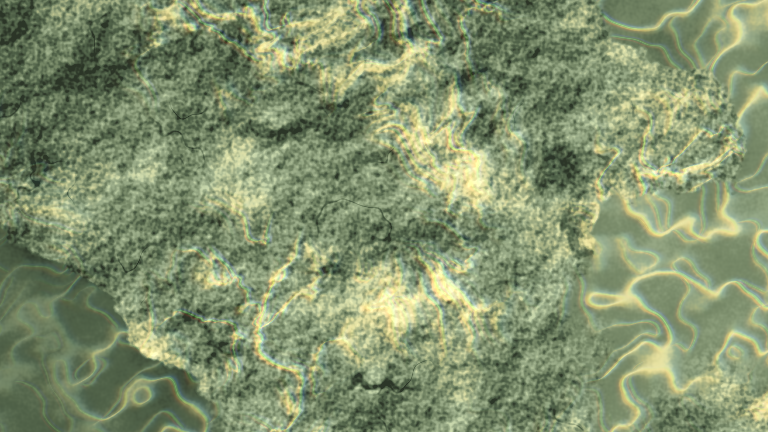
This texture is drawn by a Shadertoy shader. Its source:

```glsl
// Sunlit, pitted rock under shallow water, with caustic light on rock and sand.

const vec2 LIGHT_STEP = vec2(-0.005, 0.007);
const vec2 FRINGE_STEP = vec2(0.006, 0.003);

// Hollows in the rock: centre, then half size
const vec4 HOLLOWS[6] = vec4[6](
    vec4(0.64, 0.70, 0.15, 0.040), vec4(1.14, 0.82, 0.15, 0.035),
    vec4(1.29, 0.61, 0.05, 0.090), vec4(1.34, 0.47, 0.03, 0.060),
    vec4(0.79, 0.37, 0.06, 0.025), vec4(0.86, 0.12, 0.06, 0.018));

float hash(vec2 p) {
    vec3 q = fract(p.xyx * 0.1031);
    q += dot(q, q.yzx + 33.33);
    return fract((q.x + q.y) * q.z);
}

float cornerSlope(vec2 cell, vec2 offset) {
    float angle = 6.2832 * hash(cell);
    return dot(vec2(cos(angle), sin(angle)), offset);
}

float gradientNoise(vec2 p) {
    vec2 i = floor(p), f = fract(p), e = vec2(1.0, 0.0);
    vec2 u = f * f * f * (f * (f * 6.0 - 15.0) + 10.0);
    return mix(mix(cornerSlope(i, f), cornerSlope(i + e, f - e), u.x),
               mix(cornerSlope(i + e.yx, f - e.yx), cornerSlope(i + 1.0, f - 1.0), u.x), u.y);
}

float fbm(vec2 p, int octaves) {
    float sum = 0.0, amplitude = 0.5;
    for (int i = 0; i < octaves; i++) {
        sum += amplitude * gradientNoise(p);
        p = mat2(1.6, 1.2, -1.2, 1.6) * p + 17.3;
        amplitude *= 0.5;
    }
    return sum;
}

vec2 warp(vec2 p, float scale, float amount) {
    return p + amount * vec2(fbm(p * scale + 3.1, 3), fbm(p * scale + 41.7, 3));
}

// Positive inside an ellipse, one at its centre
float blob(vec2 p, vec2 centre, vec2 radius) {
    return 1.0 - length((p - centre) / radius);
}

// Rough signed distance to the rock edge, positive inside
float rockField(vec2 p) {
    float leftEdge = (1.06 * p.x + p.y - 0.53) / 1.46;
    float body = min(leftEdge, 1.38 - p.x);
    float shoulder = 0.18 * blob(p, vec2(1.46, 0.70), vec2(0.23, 0.17));
    float corner = 0.12 * blob(p, vec2(1.69, 0.04), vec2(0.17, 0.11));
    return max(body, max(shoulder, corner)) + 0.22 * fbm(p * 5.0 + 9.0, 5);
}

float hollowDepth(vec2 p) {
    vec2 q = warp(p, 9.0, 0.14);
    float depth = 0.0;
    for (int i = 0; i < 6; i++) {
        depth = max(depth, smoothstep(-0.25, 0.65, blob(q, HOLLOWS[i].xy, HOLLOWS[i].zw)));
    }
    return depth;
}

float surfaceHeight(vec2 p) {
    return fbm(p * 3.5, 6) - 0.035 * hollowDepth(p);
}

// Bright thread along the zero line of a noise field
float crest(vec2 p, float sharpness) {
    return pow(1.0 - min(abs(gradientNoise(p)) * sharpness, 1.0), 3.0);
}

float caustic(vec2 p, float rock) {
    vec2 rough = warp(warp(p, 3.0, 0.25), 16.0, 0.10);
    float patches = smoothstep(-0.18, 0.22, gradientNoise(p * 2.6 + 7.0));
    float onRock = patches * max(crest(rough * 3.2 + 5.0, 6.0), 0.7 * crest(rough * 5.5 + 23.0, 5.0));
    vec2 wave = warp(p, 4.0, 0.35) * vec2(4.6, 5.4);
    float onSand = max(crest(wave + 11.0, 4.5), 0.6 * crest(wave * 1.4 + 31.0, 5.0));
    return mix(0.8 * onSand, onRock, rock);
}

vec3 ramp(vec3 dark, vec3 middle, vec3 pale, vec3 bright, float tone) {
    vec3 colour = mix(dark * 0.55, dark, smoothstep(0.15, 0.36, tone));
    colour = mix(colour, middle, smoothstep(0.34, 0.51, tone));
    colour = mix(colour, pale, smoothstep(0.49, 0.65, tone));
    return mix(colour, bright, smoothstep(0.63, 0.86, tone));
}

void mainImage(out vec4 fragColor, in vec2 fragCoord) {
    vec2 p = fragCoord / iResolution.y;

    // Rock outline, crisp above and silted over below
    float field = rockField(p);
    float softness = mix(0.06, 0.01, smoothstep(0.2, 0.5, p.y + 0.4 * step(p.x, 0.8)));
    float rock = smoothstep(-softness, softness, field);
    float daylight = smoothstep(-0.1, 0.42, p.x);

    // Relief, pits and fissures of the rock
    float relief = clamp((surfaceHeight(p) - surfaceHeight(p + LIGHT_STEP)) * 4.5, -0.22, 0.22);
    float grain = 0.20 * gradientNoise(p * 75.0) + 0.20 * gradientNoise(p * 125.0 + 8.0);
    float pits = smoothstep(0.18, 0.5, gradientNoise(p * 48.0 + 2.0));
    float fissure = 1.0 - smoothstep(0.0, 0.035, abs(gradientNoise(warp(p, 7.0, 0.3) * 4.0 + 19.0)));
    fissure *= smoothstep(0.05, 0.3, gradientNoise(p * 5.0 + 29.0));
    float patches = smoothstep(-0.02, 0.16, fbm(p * 3.0 + 13.0, 4));

    float rockTone = mix(0.36, 0.51, daylight) - 0.07 * smoothstep(0.6, 1.0, p.y);
    rockTone += 0.13 * patches * daylight + relief + grain;
    rockTone -= 0.13 * pits + 0.18 * fissure + 0.24 * hollowDepth(p);

    // Smooth sand, shaded beside the rock on the left
    float sandTone = mix(0.36, 0.56, smoothstep(0.4, 1.2, p.x)) + 0.25 * fbm(p * 5.0 + 37.0, 4);
    sandTone -= 0.07 * exp(-abs(field) * 18.0) + 0.06 * smoothstep(0.6, 1.0, p.y);
    sandTone += 0.15 * grain;

    // Caustics, split slightly into colours
    vec3 rays = vec3(caustic(p + FRINGE_STEP, rock), caustic(p, rock), caustic(p - FRINGE_STEP, rock));
    rays *= mix(0.3, 1.0, daylight);
    float tone = mix(sandTone, rockTone, rock) + 0.42 * rays.g;

    vec3 dark = vec3(0.31, 0.38, 0.28), middle = vec3(0.46, 0.53, 0.40);
    vec3 cool = ramp(dark, middle, vec3(0.59, 0.66, 0.52), vec3(0.78, 0.84, 0.67), tone);
    vec3 warm = ramp(dark, middle, vec3(0.69, 0.71, 0.50), vec3(0.91, 0.89, 0.64), tone);
    float warmth = smoothstep(0.15, 0.6, rays.r + 0.35 * patches * rock + 0.5 * grain);
    vec3 colour = mix(cool, warm, warmth) + 0.22 * (rays - rays.g);
    colour += 0.12 * smoothstep(0.85, 1.1, tone);

    fragColor = vec4(clamp(colour, 0.0, 1.0), 1.0);
}
```
